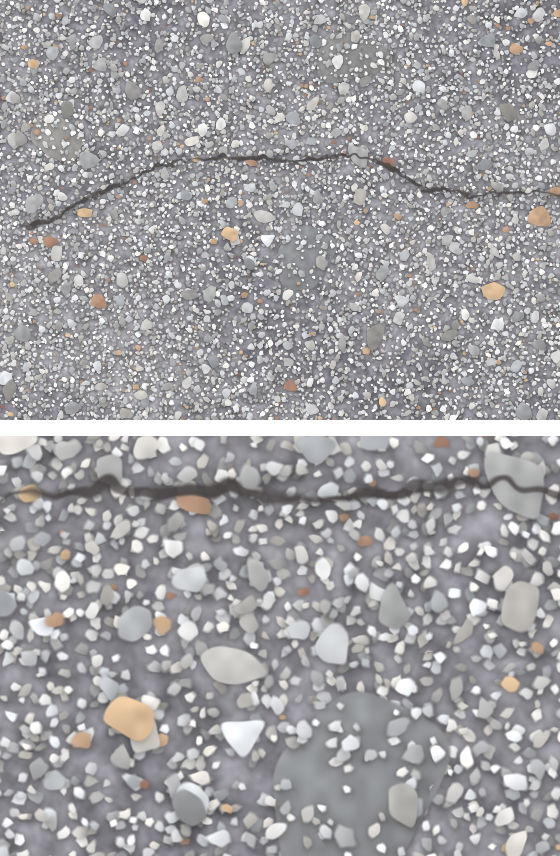
Top: the whole. Bottom: its middle third, enlarged.
Write a WebGL 2 fragment shader that draws this texture.

```glsl
#version 300 es
precision highp float;
// Weathered asphalt: pale grit and pebbles in a grey binder, split by a crack.
uniform vec2 u_resolution;
out vec4 fragColor;

#define BINDER vec3(0.575, 0.568, 0.597)
#define BINDER_CONTRAST 0.60
#define PATCH_CONTRAST 0.22
#define GRIT_CELL 0.0125
#define CHIP_CELL 0.021
#define PEBBLE_CELL 0.052
#define STONE_CELL 0.115
#define SLAB_CELL 0.31
#define EDGE_SOFTNESS 0.0016
#define SHADOW_DEPTH 0.24
#define CRACK_WIDTH 0.0065
#define CRACK_COLOR vec3(0.29, 0.27, 0.27)

const float TAU = 6.2831853;

vec4 hash4(vec2 cell, uint seed) {
  ivec2 c = ivec2(cell) + 4096;
  uvec4 v = uvec4(uint(c.x), uint(c.y), seed, seed + 7u) * 1664525u + 1013904223u;
  for (int i = 0; i < 2; i++) {
    v.x += v.y * v.w; v.y += v.z * v.x; v.z += v.x * v.y; v.w += v.y * v.z;
    v ^= v >> 16u;
  }
  return vec4(v >> 8u) / 16777216.0;
}

float noise(vec2 p) {
  vec2 i = floor(p), f = fract(p);
  f = f * f * (3.0 - 2.0 * f);
  float low = mix(hash4(i, 1u).x, hash4(i + vec2(1, 0), 1u).x, f.x);
  float high = mix(hash4(i + vec2(0, 1), 1u).x, hash4(i + vec2(1, 1), 1u).x, f.x);
  return mix(low, high, f.y);
}

float fbm(vec2 p) {
  float sum = 0.0, weight = 0.54;
  for (int i = 0; i < 3; i++) {
    sum += weight * noise(p);
    p = mat2(1.6, 1.2, -1.2, 1.6) * p + 17.3;
    weight *= 0.56;
  }
  return sum;
}

// Signed distance to a rounded, uneven polygon.
float stoneDistance(vec2 q, float radius, float key) {
  float sum = 0.0;
  for (int k = 0; k < 6; k++) {
    float r = fract(key * 7.31 * float(k + 1));
    float a = (float(k) + 0.7 * r) * TAU / 6.0;
    float reach = radius * mix(0.72, 1.12, fract(r * 13.7));
    sum += pow(max(dot(q, vec2(cos(a), sin(a))) / reach, 0.0), 7.0);
  }
  return (pow(sum, 1.0 / 7.0) - 1.0) * radius;
}

// Grey for most stones, tan or rust for a few.
vec3 stoneColor(vec2 tone, float tint, vec4 h) {
  float value = mix(tone.x, tone.y, h.y);
  vec3 grey = value * mix(vec3(0.98, 1.0, 1.025), vec3(1.02, 1.0, 0.97), h.z);
  vec3 warm = mix(vec3(0.64, 0.49, 0.43), vec3(0.90, 0.78, 0.63), h.y);
  return h.w < tint ? warm : grey;
}

// Lays one layer of scattered stones over the ground.
vec3 layStones(vec3 ground, vec2 p, float cell, float share, float size,
               vec2 tone, float tint, uint seed) {
  float soft = max(EDGE_SOFTNESS, 0.6 / u_resolution.y);
  vec2 rough = vec2(noise(p * 2.6 / cell), noise(p * 2.6 / cell + 31.0)) - 0.5;
  vec2 home = floor(p / cell);
  for (int n = 0; n < 9; n++) {
    vec2 id = home + vec2(n % 3 - 1, n / 3 - 1);
    vec4 h = hash4(id, seed);
    if (h.x > share) continue;
    vec4 g = hash4(id, seed + 50u);
    float radius = size * cell * mix(0.5, 1.0, h.w);
    vec2 offset = p - (id + 0.5 + 0.7 * (h.yz - 0.5)) * cell;
    float c = cos(TAU * g.x), s = sin(TAU * g.x);
    vec2 q = mat2(c, s, -s, c) * offset + rough * radius * 0.35;
    q *= vec2(mix(0.78, 1.0, g.z), mix(1.0, 1.3, g.y));
    float d = stoneDistance(q, radius, g.x + 0.13);
    // Contact shadow, deeper below the stone
    float below = 0.65 - 0.35 * clamp(offset.y / radius, -1.0, 1.0);
    ground *= 1.0 - SHADOW_DEPTH * below * exp(-max(d, 0.0) / 0.0032);
    // Light from the upper left, worn mottling on the face
    float light = 1.0 + 0.07 * dot(offset / radius, vec2(-0.5, 0.8));
    light += 0.14 * (noise(p * 95.0 + h.yz * 40.0) - 0.5);
    vec3 face = stoneColor(tone, tint, g.wzyx) * light;
    ground = mix(ground, face, smoothstep(soft, -soft, d));
  }
  return ground;
}

// Wandering crack that rises, runs level, then drops to the right.
vec3 cutCrack(vec3 ground, vec2 p) {
  float path = 0.46 + 0.165 * smoothstep(0.0, 0.5, p.x) - 0.09 * smoothstep(0.85, 1.07, p.x);
  path += 0.035 * (fbm(vec2(p.x * 16.0, 3.0)) - 0.5) + 0.012 * (noise(p * 70.0) - 0.5);
  float gap = abs(p.y - path);
  float width = CRACK_WIDTH * mix(0.15, 1.25, noise(vec2(p.x * 13.0, 8.0)));
  float open = smoothstep(0.03, 0.08, p.x) * mix(0.6, 0.95, noise(p * vec2(24.0, 60.0)));
  ground *= 1.0 - 0.22 * open * exp(-gap / 0.012);
  return mix(ground, CRACK_COLOR, open * smoothstep(width + 0.002, width - 0.003, gap));
}

void main() {
  vec2 p = gl_FragCoord.xy / u_resolution.y;
  // Broad worn patches and fine binder grain
  float worn = fbm(p * 3.2 + 5.0) - 0.5 + 0.18 * smoothstep(0.5, 0.0, p.x);
  vec3 color = BINDER * (1.0 + BINDER_CONTRAST * (fbm(p * 62.0) - 0.48));
  color += PATCH_CONTRAST * worn * vec3(1.0, 1.0, 0.96);
  // Aggregate from fine to coarse
  color = layStones(color, p, GRIT_CELL, 0.62 + 0.5 * worn, 0.47, vec2(0.64, 1.03), 0.02, 11u);
  color = layStones(color, p, SLAB_CELL, 0.22, 0.24, vec2(0.58, 0.70), 0.0, 23u);
  color = layStones(color, p + 0.37, GRIT_CELL, 0.42 + 0.5 * worn, 0.42, vec2(0.72, 1.06), 0.02, 37u);
  color = layStones(color, p, CHIP_CELL, 0.38, 0.42, vec2(0.66, 1.02), 0.04, 41u);
  color = layStones(color, p, PEBBLE_CELL, 0.36, 0.33, vec2(0.60, 0.96), 0.10, 59u);
  color = layStones(color, p, STONE_CELL, 0.30, 0.22, vec2(0.56, 0.82), 0.12, 73u);
  color = cutCrack(color, p);
  fragColor = vec4(clamp(color, 0.0, 1.0), 1.0);
}
```
